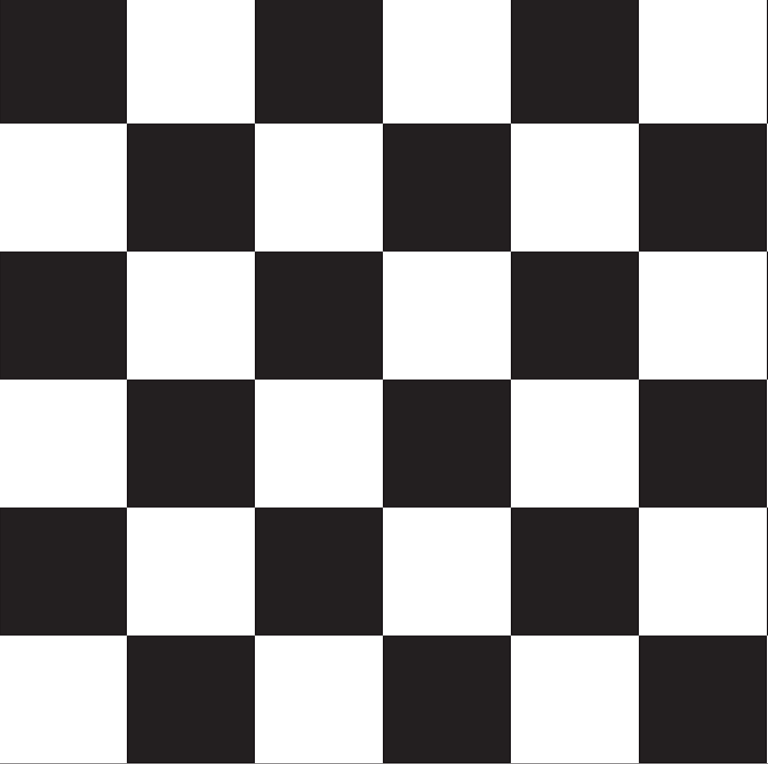
Write a WebGL 1 fragment shader that draws this pattern.

```glsl
precision highp float;

uniform vec2 u_resolution;

// Lengths are fractions of the canvas width.
const float CELLS_ACROSS = 6.0;
const vec2 GRID_ORIGIN = vec2(-0.0015, 0.0006);
const float RIM_WIDTH = 0.0018;
const vec3 WHITE = vec3(1.0);
const vec3 CHARCOAL = vec3(0.139, 0.122, 0.127);
const vec3 RIM_BLACK = vec3(0.065, 0.047, 0.055);

// Signed distance to the checker edges, positive inside dark cells.
float checkerDistance(vec2 point) {
  vec2 grid = (point - GRID_ORIGIN) * CELLS_ACROSS;
  vec2 cell = floor(grid);
  vec2 toEdge = 0.5 - abs(fract(grid) - 0.5);
  float isDark = mod(cell.x + cell.y, 2.0);
  return min(toEdge.x, toEdge.y) / CELLS_ACROSS * (2.0 * isDark - 1.0);
}

void main() {
  float pixel = 1.0 / u_resolution.x;
  float dist = checkerDistance(gl_FragCoord.xy * pixel);

  // Dark cells carry a thin, deeper rim.
  float inner = clamp((dist - RIM_WIDTH) / pixel + 0.5, 0.0, 1.0);
  vec3 ink = mix(RIM_BLACK, CHARCOAL, inner);

  // Antialiased cell coverage.
  float coverage = clamp(dist / pixel + 0.5, 0.0, 1.0);
  gl_FragColor = vec4(mix(WHITE, ink, coverage), 1.0);
}
```
